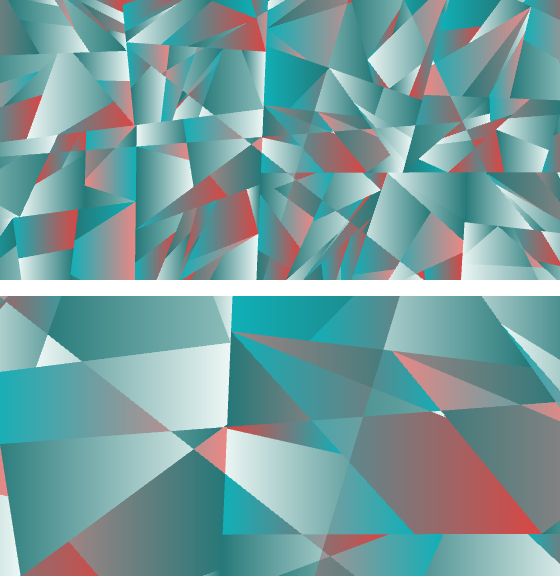
Top, the full canvas; bottom, a detail of the centre.
Write a Shadertoy shader that draws this background.

```glsl
const int LEVELS = 9;
const int BROAD_LEVELS = 4;
const int LONG_LINES = 5;
const int SAMPLES = 3;
const float PI = 3.14159265;

const vec3 TURQUOISE = vec3(0.06, 0.69, 0.72);
const vec3 DEEP_TEAL = vec3(0.14, 0.47, 0.47);
const vec3 PALE_TEAL = vec3(0.55, 0.74, 0.73);
const vec3 RED = vec3(0.86, 0.27, 0.26);
const vec3 PINK = vec3(0.92, 0.53, 0.52);
const vec3 WARM_GREY = vec3(0.62, 0.52, 0.52);
const vec3 WHITE = vec3(0.93, 0.97, 0.96);

// Integer hashing
uint scramble(uint v) {
    v = v * 747796405u + 2891336453u;
    v = ((v >> ((v >> 28u) + 4u)) ^ v) * 277803737u;
    return (v >> 22u) ^ v;
}

float random(uint seed, uint salt) {
    return float(scramble(seed + salt * 2654435769u) >> 8u) / 16777216.0;
}

// Positive when p lies to the left of the direction
float sideOf(vec2 p, vec2 origin, vec2 direction) {
    vec2 q = p - origin;
    return direction.x * q.y - direction.y * q.x;
}

// One bit per long line, set on its left side
uint longLineSides(vec2 p, float aspect) {
    uint bits = 0u;
    for (int i = 0; i < LONG_LINES; i++) {
        uint seed = uint(i) + 40u;
        float along = (float(i) + random(seed, 1u)) / float(LONG_LINES);
        float angle = PI * fract(0.17 + float(i) * 0.618);
        vec2 origin = vec2(aspect * along, mix(0.2, 0.8, random(seed, 2u)));
        bool left = sideOf(p, origin, vec2(cos(angle), sin(angle))) > 0.0;
        bits = bits * 2u + (left ? 1u : 0u);
    }
    return bits;
}

// Two-colour blends, chosen per cell
vec3 facetColour(uint id, float t) {
    float kind = random(id, 11u);
    float flip = random(id, 12u);
    if (kind < 0.42) {
        t = flip < 0.2 ? 1.0 - t : t;
        return mix(TURQUOISE, kind < 0.29 ? RED : PINK, t);
    }
    t = flip < 0.5 ? 1.0 - t : t;
    if (kind < 0.74) return mix(WHITE, DEEP_TEAL, t);
    if (kind < 0.88) return mix(DEEP_TEAL, PALE_TEAL, t);
    if (kind < 0.92) return mix(TURQUOISE, DEEP_TEAL, t);
    return mix(WARM_GREY, DEEP_TEAL, t);
}

vec3 facets(vec2 p, float aspect) {
    // Corners of the current cell, counter-clockwise
    vec2 a = vec2(-0.1);
    vec2 b = vec2(aspect + 0.1, -0.1);
    vec2 c = vec2(aspect, 1.0) + 0.1;
    vec2 d = vec2(-0.1, 1.1);
    uint id = 23u;

    for (int level = 0; level < LEVELS; level++) {
        float size = max(distance(a, c), distance(b, d));
        if (size < mix(0.21, 0.40, random(id, 1u))) break;
        bool broad = level < BROAD_LEVELS;

        // Turn the cell so that its longer pair of edges is cut
        float across = distance(a, b) + distance(c, d);
        float upward = distance(a, d) + distance(b, c);
        float bias = broad ? 1.0 : mix(0.8, 1.6, random(id, 2u));
        if (across * bias < upward) {
            vec2 first = a;
            a = b;
            b = c;
            c = d;
            d = first;
        }

        // Small cells are often cut from a corner, giving fans and triangles
        float margin = broad ? 0.34 : 0.2;
        float start = mix(margin, 1.0 - margin, random(id, 3u));
        float end = mix(margin, 1.0 - margin, random(id, 4u));
        float snap = random(id, 5u);
        if (!broad && snap < 0.5) start = step(0.25, snap);
        vec2 m = mix(a, b, start);
        vec2 n = mix(d, c, end);

        bool left = sideOf(p, m, n - m) > 0.0;
        if (left) {
            b = m;
            c = n;
        } else {
            a = m;
            d = n;
        }
        id = scramble(id * 2u + (left ? 1u : 0u));
    }

    // Horizontal blend over the width of the cell
    float low = min(min(a.x, b.x), min(c.x, d.x));
    float high = max(max(a.x, b.x), max(c.x, d.x));
    float t = clamp((p.x - low) / max(high - low, 0.0001), 0.0, 1.0);
    return facetColour(scramble(id ^ longLineSides(p, aspect)), t);
}

void mainImage(out vec4 fragColor, in vec2 fragCoord) {
    float aspect = iResolution.x / iResolution.y;
    vec3 colour = vec3(0.0);
    // A few spread samples soften the edges
    for (int i = 0; i < SAMPLES; i++) {
        float k = float(i);
        vec2 offset = vec2((k + 0.5) / float(SAMPLES), fract(k * 0.618 + 0.2)) - 0.5;
        colour += facets((fragCoord + offset) / iResolution.y, aspect);
    }
    fragColor = vec4(colour / float(SAMPLES), 1.0);
}
```
